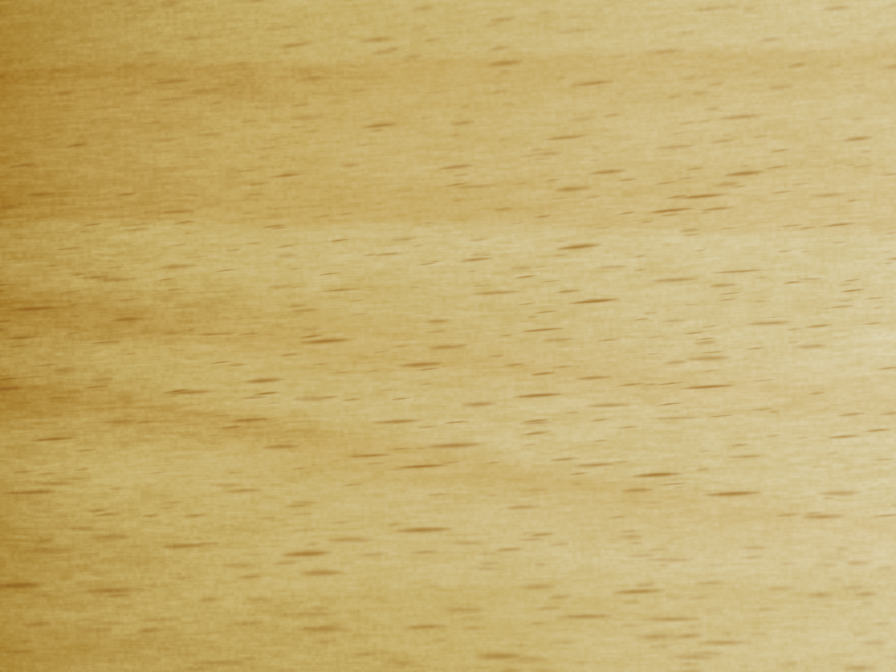
Write a WebGL 2 fragment shader that draws this texture.

```glsl
#version 300 es
precision highp float;

uniform vec2 u_resolution;
out vec4 fragColor;

// Wood tones, from shade to light
const vec3 SHADE = vec3(0.680, 0.545, 0.235);
const vec3 HONEY = vec3(0.778, 0.687, 0.412);
const vec3 CREAM = vec3(0.836, 0.778, 0.590);
const vec3 FLECK_TINT = vec3(0.84, 0.72, 0.52);
const vec3 RING_TINT = vec3(0.98, 0.92, 0.82);

// Growth rings: height at left, slope, fade above, fade below
const int RING_COUNT = 4;
const vec4 RINGS[RING_COUNT] = vec4[](
    vec4(0.888, 0.030, 0.007, 0.045),
    vec4(0.678, -0.008, 0.090, 0.007),
    vec4(0.535, -0.105, 0.030, 0.022),
    vec4(0.430, -0.170, 0.012, 0.030));
const float RING_DEPTH = 0.16;

const vec2 FIBRE_FREQ = vec2(32.0, 230.0);
const float FIBRE_DEPTH = 0.33;
const float FIBRE_WAVE = 0.006;
const float GRAIN_FREQ = 165.0;
const float GRAIN_DEPTH = 0.23;
const float STREAK_DEPTH = 0.26;

const float FOCUS_HEIGHT = 0.50;
const float SHARP_BLUR = 0.0007;
const float SOFT_BLUR = 0.0030;

// Integer hash giving two values in 0..1
vec2 hash2(ivec2 cell, int seed) {
    uvec2 v = uvec2(cell + 4096) * 1664525u + uint(seed) * 747796405u + 1013904223u;
    v.x += v.y * 1664525u;
    v.y += v.x * 1664525u;
    v ^= v >> 16u;
    v.x += v.y * 1664525u;
    v.y += v.x * 1664525u;
    v ^= v >> 16u;
    return vec2(v >> 8u) / 16777216.0;
}

float valueNoise(vec2 p, int seed) {
    ivec2 c = ivec2(floor(p));
    vec2 f = fract(p);
    f = f * f * (3.0 - 2.0 * f);
    float low = mix(hash2(c, seed).x, hash2(c + ivec2(1, 0), seed).x, f.x);
    float high = mix(hash2(c + ivec2(0, 1), seed).x, hash2(c + ivec2(1, 1), seed).x, f.x);
    return mix(low, high, f.y);
}

// Noise centred on zero, with two octaves
float layeredNoise(vec2 p, int seed) {
    return 0.65 * valueNoise(p, seed) + 0.35 * valueNoise(p * 2.1 + 7.3, seed + 1) - 0.5;
}

// Tapered pores scattered one per cell; neighbours are visited so none is cut
float flecks(vec2 p, vec2 cellSize, vec2 size, float density, float blur, int seed) {
    ivec2 home = ivec2(floor(p / cellSize));
    float cover = 0.0;
    for (int j = -1; j <= 1; j++) {
        for (int i = -1; i <= 1; i++) {
            ivec2 cell = home + ivec2(i, j);
            vec2 place = hash2(cell, seed);
            vec2 traits = hash2(cell, seed + 1);
            vec2 chance = hash2(cell, seed + 2);
            vec2 d = p - (vec2(cell) + place) * cellSize;
            d.y -= d.x * (0.01 + 0.10 * p.y + 0.05 * (chance.y - 0.5));
            vec2 halfSize = size * mix(vec2(0.5, 0.65), vec2(1.25), traits) * mix(1.15, 0.80, p.y);
            float along = d.x / halfSize.x;
            d.y += 0.0012 * along * along * (chance.y - 0.5);
            float taper = max(1.0 - along * along, 0.0);
            float width = length(vec2(halfSize.y * (0.45 + 0.55 * taper), blur));
            float strength = mix(0.35, 1.1, traits.x * chance.y) * step(chance.x, density);
            float body = exp(-d.y * d.y / (width * width)) * sqrt(taper) * taper * halfSize.y / width;
            cover = max(cover, strength * body);
        }
    }
    return cover;
}

float growthRings(vec2 p) {
    float wobble = 0.022 * layeredNoise(p * vec2(3.0, 5.0), 31) + 0.008 * layeredNoise(p * vec2(14.0, 40.0), 35);
    float shade = 0.0;
    for (int i = 0; i < RING_COUNT; i++) {
        vec4 ring = RINGS[i];
        float d = p.y - ring.x - ring.y * p.x + wobble;
        float fade = d / (d > 0.0 ? ring.z : ring.w);
        shade += exp(1.0 - sqrt(1.0 + fade * fade)) * mix(1.0, 0.5, p.x / 1.34);
    }
    return shade;
}

void main() {
    vec2 uv = gl_FragCoord.xy / u_resolution;
    vec2 p = gl_FragCoord.xy / u_resolution.y;
    float defocus = smoothstep(0.08, 0.5, abs(p.y - FOCUS_HEIGHT));
    float blur = mix(SHARP_BLUR, SOFT_BLUR, defocus);

    // Light falling from the right, dim at the left edge
    float tone = 0.50 + 0.58 * uv.x - 0.30 * exp(-uv.x * 9.0);
    tone -= 0.55 * (uv.y - 0.42) * (uv.y - 0.42);
    tone -= 0.20 * (1.0 - uv.x) * smoothstep(0.3, 0.0, uv.y);

    // Broad streaks, wavy fibres and speckle
    vec2 sheared = vec2(p.x, p.y - 0.05 * p.x * (0.3 + p.y));
    vec2 wavy = sheared + vec2(0.0, FIBRE_WAVE * layeredNoise(p * vec2(16.0, 28.0), 23));
    tone += STREAK_DEPTH * layeredNoise(sheared * vec2(1.8, 13.0), 5);
    tone += 0.14 * layeredNoise(wavy * vec2(9.0, 60.0), 8);
    tone += FIBRE_DEPTH * mix(1.0, 0.65, defocus) * layeredNoise(wavy * FIBRE_FREQ, 11);
    tone += GRAIN_DEPTH * layeredNoise(p * GRAIN_FREQ, 17);
    float rings = growthRings(p);
    tone -= RING_DEPTH * rings;

    vec3 color = tone < 0.5 ? mix(SHADE, HONEY, tone * 2.0) : mix(HONEY, CREAM, tone * 2.0 - 1.0);
    color *= mix(vec3(1.0), RING_TINT, 0.6 * min(rings, 1.0));

    // Large and small pores
    float pores = flecks(p, vec2(0.150, 0.039), vec2(0.037, 0.0029), 0.72, blur, 41);
    pores = max(pores, 0.75 * flecks(p + 0.37, vec2(0.078, 0.019), vec2(0.022, 0.0019), 0.55, blur, 53));
    color *= mix(vec3(1.0), FLECK_TINT, min(pores * 1.3, 1.15));
    fragColor = vec4(clamp(color, 0.0, 1.0), 1.0);
}
```
